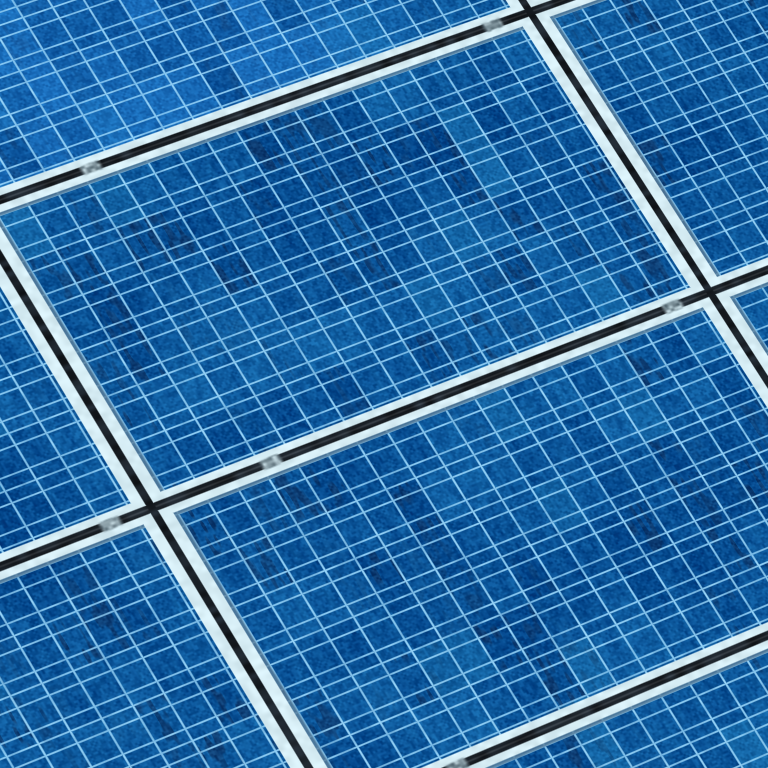
This pattern is drawn by a three.js fragment shader. Its source:

```glsl
// Tilted array of blue polycrystalline solar panels with pale frames and dark gaps.
#define CELLS vec2(18.0, 6.0)
#define ORIGIN vec2(0.1979, 0.3385)
#define AXIS_U vec2(0.7749, 0.3136)
#define AXIS_V vec2(-0.2350, 0.4004)
#define TILT vec2(0.0523, 0.0169)
#define GAP vec2(0.0062, 0.0125)
#define FRAME vec2(0.0255, 0.035)
#define DEEP_BLUE vec3(0.005, 0.26, 0.53)
#define MID_BLUE vec3(0.09, 0.42, 0.68)
#define WIRE vec3(0.60, 0.84, 0.98)
#define FRAME_WHITE vec3(0.84, 0.93, 0.96)

varying vec2 vUv;

float hash(vec2 p) {
  vec3 q = fract(vec3(p.xyx) * 0.1031);
  q += dot(q, q.yzx + 33.33);
  return fract((q.x + q.y) * q.z);
}

float noise(vec2 p) {
  vec2 i = floor(p), f = fract(p);
  f = f * f * (3.0 - 2.0 * f);
  return mix(mix(hash(i), hash(i + vec2(1.0, 0.0)), f.x),
             mix(hash(i + vec2(0.0, 1.0)), hash(i + 1.0), f.x), f.y);
}

float band(float dist, float halfWidth, float soft) {
  return 1.0 - smoothstep(halfWidth - soft, halfWidth + soft, dist);
}

// Inverse perspective: canvas position to panel coordinates.
vec2 toPanel(vec2 p) {
  vec2 a = AXIS_U - TILT.x * p;
  vec2 b = AXIS_V - TILT.y * p;
  vec2 r = p - ORIGIN;
  return vec2(r.x * b.y - r.y * b.x, a.x * r.y - a.y * r.x) / (a.x * b.y - a.y * b.x);
}

// Silicon tone: per-cell tint, crystal streaks and fine grain.
vec3 silicon(vec2 cell, vec2 panel) {
  vec2 p = cell + panel * CELLS + 200.0;
  vec2 id = floor(p);
  float tint = hash(id);
  float streak = noise(p * vec2(8.0, 3.0) + tint * 40.0);
  float grain = noise(p * vec2(14.0, 24.0)) - 0.5;
  float cloud = noise(p * vec2(0.22, 0.5));
  float tone = 0.42 * tint + 0.5 * streak + 0.4 * cloud - 0.26;
  vec3 color = mix(DEEP_BLUE, MID_BLUE, clamp(tone, 0.0, 1.0));
  float stain = smoothstep(0.5, 0.8, streak) * smoothstep(0.55, 0.95, hash(id + 71.0));
  color = mix(color, vec3(0.05, 0.19, 0.38), 0.7 * stain);
  color = mix(color, vec3(0.11, 0.46, 0.70), 0.5 * step(0.94, hash(id + 19.0)));
  // Sky reflection on the upper left panel.
  float sheen = step(0.5, panel.y) * (1.0 - smoothstep(0.08, 0.55, length(vUv - vec2(0.16, 0.92))));
  color = mix(color, vec3(0.12, 0.46, 0.78), sheen * (0.25 + 0.6 * tint));
  return color + grain * vec3(0.07, 0.13, 0.15);
}

// Cell seams, plus two conductors across each cell.
float wires(vec2 cell) {
  vec2 c = abs(fract(cell) - 0.5);
  float seam = band(0.5 - c.x, 0.033, 0.026);
  float rows = band(min(0.5 - c.y, abs(c.y - 0.25)), 0.0175, 0.014);
  return max(seam, rows * 0.95);
}

void main() {
  vec2 uv = toPanel(vUv);
  vec2 panel = floor(uv);
  vec2 f = fract(uv);
  vec2 edge = min(f, 1.0 - f);

  // Glass face.
  vec2 inset = FRAME + vec2(0.006, 0.008);
  vec2 cell = (f - inset) / (1.0 - 2.0 * inset) * CELLS;
  vec3 color = silicon(cell, panel);
  float wear = 0.72 + 0.28 * noise(uv * vec2(70.0, 40.0) + 90.0);
  color = mix(color, WIRE, wires(cell) * wear);

  // Shaded lip on the top and left sides, then the frame.
  vec2 lip = vec2(band(f.x, inset.x, 0.002), band(1.0 - f.y, inset.y + 0.002, 0.003));
  color = mix(color, vec3(0.35, 0.49, 0.60), 0.8 * max(lip.x, lip.y));
  vec2 rim = vec2(band(edge.x, FRAME.x, 0.0013), band(edge.y, FRAME.y, 0.0025));
  float brushed = noise(uv * vec2(90.0, 60.0) + 300.0) - 0.5;
  color = mix(color, FRAME_WHITE + 0.08 * brushed, max(rim.x, rim.y));

  // Dark gap with a faint rail along its middle.
  vec2 slot = vec2(band(edge.x, GAP.x, 0.0014), band(edge.y, GAP.y, 0.0027));
  float rail = band(edge.y, 0.0025, 0.003) * (1.0 - slot.x);
  vec3 gapColor = vec3(0.10, 0.125, 0.15) * (0.5 + noise(uv * 60.0 + 150.0)) + 0.1 * rail;
  color = mix(color, gapColor, max(slot.x, slot.y));

  // Metal clamps bridging the long gaps.
  float offset = min(abs(f.x - 0.205), abs(f.x - 0.93));
  float clampMask = band(offset, 0.016, 0.005) * band(edge.y, 0.016, 0.004);
  float glint = noise(uv * vec2(150.0, 110.0) + 500.0);
  color = mix(color, mix(vec3(0.35, 0.43, 0.47), FRAME_WHITE, glint), 0.9 * clampMask);

  gl_FragColor = vec4(clamp(color, 0.0, 1.0), 1.0);
}
```
